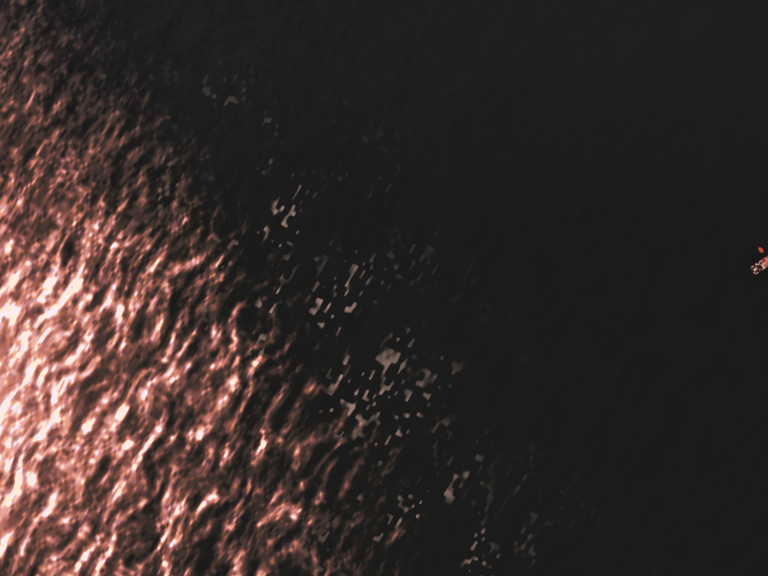
This texture is drawn by a WebGL 1 fragment shader. Its source:

```glsl
precision highp float;
// Dark sea seen from above, with warm low sunlight flaring in from the left.
// Stretched noise makes long slanted wave crests; they scale the sun falloff
// exponentially into a copper-to-white ramp. A tiny boat sits at the right edge.

uniform vec2 u_resolution;

float hash(vec2 p) {
  vec3 q = fract(vec3(p.xyx) * vec3(0.1031, 0.1030, 0.0973));
  q += dot(q, q.yzx + 33.33);
  return fract((q.x + q.y) * q.z);
}

float noise(vec2 p) {
  vec2 i = floor(p);
  vec2 f = fract(p);
  f = f * f * (3.0 - 2.0 * f);
  float low = mix(hash(i), hash(i + vec2(1.0, 0.0)), f.x);
  float high = mix(hash(i + vec2(0.0, 1.0)), hash(i + 1.0), f.x);
  return mix(low, high, f.y);
}

// Axes across and along the crests, which lean to the right
vec2 crestAxes(vec2 p) {
  return vec2(dot(p, vec2(0.86, -0.51)), dot(p, vec2(0.51, 0.86))) + 3.0;
}

// Wave relief around 0, finer and flatter towards the top
float waves(vec2 p) {
  vec2 warp = vec2(noise(p * 15.0), noise(p * 15.0 + 40.0)) - 0.5;
  vec2 q = crestAxes(p + warp * 0.015);
  float far = smoothstep(0.4, 0.9, p.y);
  float bend = noise(q * vec2(22.0, 15.0) + 5.0) * 9.0;
  float crest = 0.33 * sin(q.x * 185.0 + bend);
  float swell = noise(q * vec2(58.0, 20.0)) - 0.5;
  float chop = noise(q * vec2(104.0, 42.0) + 17.0) - 0.5;
  float ripple = noise(q * vec2(205.0, 115.0) + 71.0) - 0.5;
  float near = crest * 0.34 + swell * 0.42 + chop * 0.36 + ripple * 0.26;
  float distant = crest * 0.10 + swell * 0.18 + chop * 0.28 + ripple * 0.36;
  return mix(near, distant, far) * 3.0;
}

// Sun strength, reaching further right towards the bottom
float sunlight(vec2 p) {
  float spread = p.y > 0.3 ? 0.51 : 0.47;
  float d = (p.y - 0.3) / spread;
  float rise = 0.20 + 0.87 * exp(-d * d);
  return rise * max(0.0, 1.0 - p.x / (0.86 - 0.56 * p.y));
}

vec3 copperRamp(float t) {
  vec3 c = mix(vec3(0.105, 0.107, 0.104), vec3(0.26, 0.20, 0.18), smoothstep(0.02, 0.2, t));
  c = mix(c, vec3(0.49, 0.30, 0.27), smoothstep(0.17, 0.42, t));
  c = mix(c, vec3(0.76, 0.46, 0.41), smoothstep(0.38, 0.68, t));
  c = mix(c, vec3(0.92, 0.65, 0.60), smoothstep(0.62, 0.98, t));
  return mix(c, vec3(0.99, 0.92, 0.89), smoothstep(0.92, 1.35, t));
}

// Faint irregular glints gathered into loose streaks
float glints(vec2 p) {
  vec2 q = crestAxes(p);
  float cluster = smoothstep(0.45, 0.85, noise(q * vec2(32.0, 13.0) + 60.0));
  float speck = smoothstep(0.62, 0.95, noise(q * vec2(135.0, 85.0) + 23.0));
  return cluster * speck;
}

float boxDistance(vec2 p, vec2 halfSize) {
  vec2 d = abs(p) - halfSize;
  return length(max(d, 0.0)) + min(max(d.x, d.y), 0.0);
}

vec3 addBoat(vec3 color, vec2 p) {
  float edge = 1.2 / u_resolution.y;
  vec2 q = p - vec2(1.323, 0.540);
  color *= 1.0 - 0.2 * exp(-dot(q, q) * 1500.0);
  vec2 b = vec2(dot(q, vec2(0.83, 0.56)), dot(q, vec2(-0.56, 0.83)));
  float hull = boxDistance(b, vec2(0.018, 0.006)) - 0.002;
  float detail = noise(b * 260.0 + 80.0);
  vec3 paint = mix(vec3(0.25, 0.17, 0.16), vec3(0.85, 0.62, 0.57), smoothstep(0.25, 0.75, detail));
  paint = mix(paint, vec3(0.80, 0.32, 0.24), smoothstep(0.0, 0.008, b.x) * 0.55);
  float cabin = boxDistance(b + vec2(0.006, 0.0), vec2(0.004, 0.003));
  paint = mix(paint, vec3(0.14, 0.11, 0.11), 1.0 - smoothstep(-edge, edge, cabin));
  color = mix(color, paint, 1.0 - smoothstep(-edge, edge, hull));
  vec2 m = p - vec2(1.321, 0.566);
  float marker = length(vec2(m.x + m.y * 0.4, m.y * 0.8)) - 0.0038;
  return mix(color, vec3(0.82, 0.30, 0.21), 1.0 - smoothstep(-edge, edge, marker));
}

void main() {
  vec2 p = gl_FragCoord.xy / u_resolution.y;
  float sun = sunlight(p);
  float relief = waves(p);

  // Crests multiply the sun, with less contrast near the top
  float contrast = mix(2.0, 1.35, smoothstep(0.2, 0.9, sun)) * mix(1.0, 0.75, smoothstep(0.5, 0.9, p.y));
  float light = 0.7 * pow(sun, 1.6) * exp(relief * contrast);
  float coreY = (p.y - 0.33) / 0.17;
  light += 0.5 * exp(-p.x / 0.07 - coreY * coreY);
  vec3 color = copperRamp(light);

  // Small hue shifts in the lit water
  float tint = noise(p * 190.0 + 31.0) - 0.5;
  color *= 1.0 + vec3(0.08, 0.0, -0.25) * tint * smoothstep(0.05, 0.35, light);

  // Weak ripples and a cooler lift along the top
  float fade = exp(-p.x * 2.3);
  color += relief * (0.004 + 0.03 * fade * smoothstep(0.3, 1.0, p.y));
  color += vec3(0.018, 0.014, 0.018) * smoothstep(0.55, 1.0, p.y);

  // Glints beyond the main glow
  float reach = p.x - (0.76 - 0.48 * p.y);
  float band = exp(-reach * reach * 28.0) * (1.0 - smoothstep(0.6, 0.95, p.y));
  color += vec3(0.50, 0.38, 0.34) * glints(p) * band;

  gl_FragColor = vec4(clamp(addBoat(color, p), 0.0, 1.0), 1.0);
}
```
